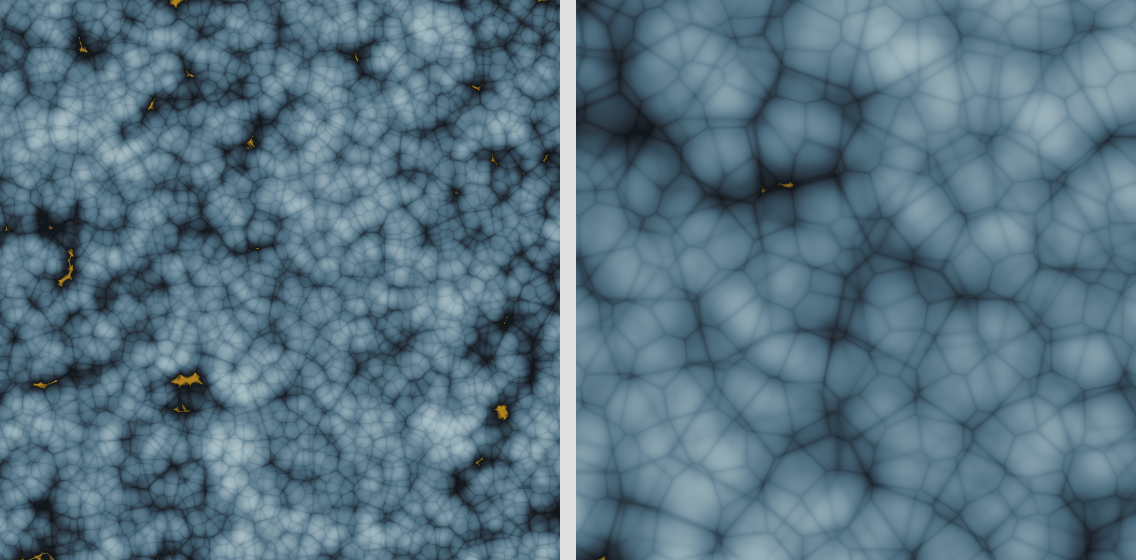
Left, the full canvas; right, a detail of the centre.
A WebGL 2 fragment shader for this texture:

```glsl
#version 300 es
precision highp float;
// Slate-blue mineral crust: three scales of domed cells with thin dark creases
// are added to broad gradient-noise relief cut by slanted, broken valleys.
// Height picks the blue tone, and the deepest valley pits show gold.

uniform vec2 u_resolution;
out vec4 fragColor;

vec2 hash2(vec2 p) {
    vec3 h = fract(p.xyx * vec3(0.1031, 0.1030, 0.0973));
    h += dot(h, h.yzx + 33.33);
    return fract((h.xx + h.yz) * h.zy);
}

// Dot product of a random unit gradient with the offset from its corner
float cornerSlope(vec2 corner, vec2 offset) {
    float angle = 6.2832 * hash2(corner).x;
    return dot(vec2(cos(angle), sin(angle)), offset);
}

float gradientNoise(vec2 p) {
    vec2 i = floor(p), f = p - i;
    vec2 u = f * f * f * (f * (f * 6.0 - 15.0) + 10.0);
    vec2 e = vec2(1.0, 0.0);
    return mix(mix(cornerSlope(i, f), cornerSlope(i + e, f - e), u.x),
               mix(cornerSlope(i + e.yx, f - e.yx), cornerSlope(i + e.xx, f - e.xx), u.x), u.y);
}

// Zero-mean height of domed cells with radial folds and dark borders
float domes(vec2 p) {
    vec2 cell = floor(p), f = p - cell;
    vec2 nearest = vec2(1.0); // squared distances to the two closest seeds
    for (int y = -1; y <= 1; y++) {
        for (int x = -1; x <= 1; x++) {
            vec2 neighbor = vec2(x, y);
            vec2 toSeed = neighbor + hash2(cell + neighbor) - f;
            float d = dot(toSeed, toSeed);
            nearest = vec2(min(nearest.x, d), min(nearest.y, max(nearest.x, d)));
        }
    }
    float crease = exp(-8.0 * (nearest.y - nearest.x));
    return 0.333 - mix(nearest.x, nearest.y, 0.3) - 0.25 * (crease - 0.29);
}

// Blue ramp over height, from near black to pale
vec3 slate(float h) {
    vec3 c = mix(vec3(0.07, 0.09, 0.11), vec3(0.14, 0.18, 0.22), clamp((h + 2.3) / 0.9, 0.0, 1.0));
    c = mix(c, vec3(0.20, 0.29, 0.35), clamp((h + 1.4) / 0.75, 0.0, 1.0));
    c = mix(c, vec3(0.29, 0.42, 0.49), clamp((h + 0.65) / 0.7, 0.0, 1.0));
    c = mix(c, vec3(0.39, 0.51, 0.58), clamp((h - 0.05) / 0.75, 0.0, 1.0));
    c = mix(c, vec3(0.55, 0.65, 0.69), clamp((h - 0.8) / 0.8, 0.0, 1.0));
    return mix(c, vec3(0.80, 0.87, 0.88), clamp((h - 1.6) / 1.4, 0.0, 1.0));
}

void main() {
    vec2 p = gl_FragCoord.xy / u_resolution.y;

    // Valleys follow the zero lines of stretched, gently bent noise
    vec2 slanted = vec2(dot(p, vec2(0.8, 0.6)), dot(p, vec2(-0.6, 0.8)));
    slanted += 0.12 * vec2(gradientNoise(p * 3.0 + 41.0), gradientNoise(p * 3.0 + 67.0));
    float streak = gradientNoise(slanted * vec2(2.8, 6.0) + 13.0)
                 + 0.15 * gradientNoise(p * 16.0 + 29.0);
    float presence = clamp(0.6 + 2.0 * gradientNoise(p * 4.0 + 83.0), 0.0, 1.0);
    float valley = presence * exp(-60.0 * streak * streak);

    // Broad relief
    float relief = 1.6 * gradientNoise(p * 6.0 + 5.0) + 0.8 * gradientNoise(p * 13.0 + 53.0);
    relief += 0.3 - 1.4 * valley;

    // Cells at three scales, with softer contrast on high ground
    float grain = 1.5 * domes(p * 12.0 + 7.0)
                + 2.6 * domes(p * 22.0 + 31.0)
                + 1.7 * domes(p * 41.0 + 97.0);
    float height = 1.05 * (relief + grain * (1.0 - 0.2 * relief));

    // Gold in the pits along the valley floors
    float pit = 1.2 * valley - height;
    vec3 gold = mix(vec3(0.36, 0.28, 0.09), vec3(0.68, 0.51, 0.12), smoothstep(3.6, 4.4, pit));
    vec3 color = mix(slate(height), gold, smoothstep(3.4, 3.75, pit));

    fragColor = vec4(color, 1.0);
}
```
